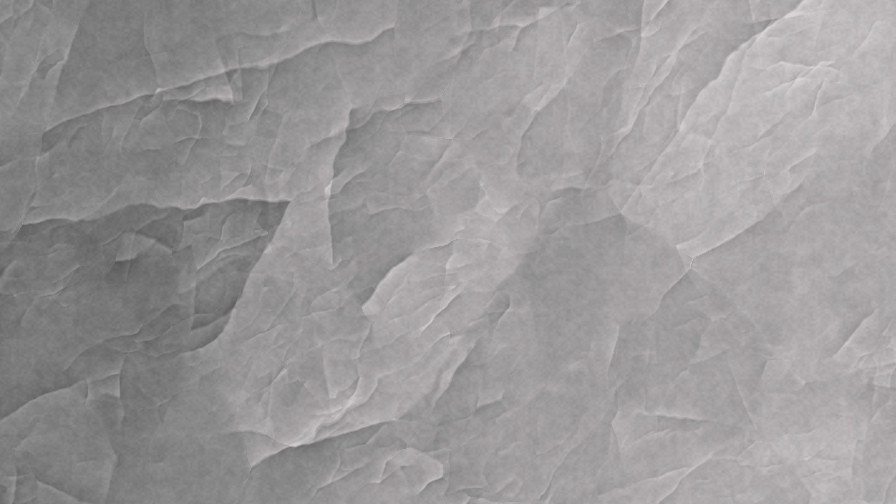
A WebGL 2 fragment shader for this texture:

```glsl
#version 300 es
precision highp float;
// Crumpled grey paper: tilted facets, sharp creases, fine wrinkles and fibre grain.

uniform vec2 u_resolution;
out vec4 fragColor;

float hash(vec2 p) {
  return fract(sin(dot(p, vec2(127.1, 311.7))) * 43758.5453);
}

vec2 hash2(vec2 p) {
  return vec2(hash(p), hash(p + 37.3));
}

float noise(vec2 p) {
  vec2 i = floor(p), f = fract(p);
  f = f * f * (3.0 - 2.0 * f);
  return mix(mix(hash(i), hash(i + vec2(1, 0)), f.x),
             mix(hash(i + vec2(0, 1)), hash(i + vec2(1, 1)), f.x), f.y);
}

float fbm(vec2 p) {
  float sum = 0.0, amp = 0.5;
  for (int i = 0; i < 4; i++) {
    sum += amp * noise(p);
    p = mat2(1.6, 1.2, -1.2, 1.6) * p + 7.1;
    amp *= 0.5;
  }
  return sum;
}

// Facet tone (x) and crease shading (y) of folds stretched along an angle.
// density holds the cells per canvas height along and across that angle.
vec2 folds(vec2 p, float angle, vec2 density, float seed) {
  float c = cos(angle), s = sin(angle);
  mat2 toCell = mat2(c * density.x, -s * density.y, s * density.x, c * density.y);
  p = toCell * p;
  float scale = sqrt(density.x * density.y);
  vec2 cell = floor(p), f = fract(p);
  vec2 nearest = vec2(0), nearestId = vec2(0);
  float best = 9.0;
  for (int y = -1; y <= 1; y++)
  for (int x = -1; x <= 1; x++) {
    vec2 o = vec2(x, y), id = cell + o + seed;
    vec2 r = o + 0.05 + 0.9 * hash2(id) - f;
    if (dot(r, r) < best) {
      best = dot(r, r);
      nearest = r;
      nearestId = id;
    }
  }
  float soft = 0.003 * scale;
  float tone = hash(nearestId + 5.7) - 0.5, weight = 1.0, crease = 0.0;
  for (int y = -2; y <= 2; y++)
  for (int x = -2; x <= 2; x++) {
    vec2 o = vec2(x, y), id = cell + o + seed;
    vec2 r = o + 0.05 + 0.9 * hash2(id) - f;
    vec2 across = r - nearest;
    if (dot(across, across) < 0.0001) continue;
    vec2 n = normalize(across);
    float d = max(dot(0.5 * (r + nearest), n), 0.0);
    float w = exp(-d / soft);
    tone += w * (hash(id + 5.7) - 0.5);
    weight += w;
    // Each shared edge is a ridge or a valley of its own strength.
    float pair = hash(id + nearestId);
    float strength = (pair < 0.5 ? -1.0 : 1.0) * pow(abs(2.0 * pair - 1.0), 1.2);
    strength *= smoothstep(0.2, 0.75, noise(p * 2.5 + pair * 50.0));
    float lit = dot(normalize(n * toCell), vec2(-0.62, 0.78));
    float narrow = exp(-d / (0.007 * scale));
    float profile = 0.6 * exp(-d / 0.13) + narrow;
    crease += strength * lit * profile * smoothstep(0.0, soft, d);
    crease += 0.3 * abs(strength) * narrow;
  }
  return vec2(tone / weight, crease);
}

void main() {
  vec2 uv = gl_FragCoord.xy / u_resolution;
  vec2 p = gl_FragCoord.xy / u_resolution.y;

  // Bend and roughen the folds.
  vec2 q = p + 0.12 * (vec2(noise(p * 3.0), noise(p * 3.0 + 19.0)) - 0.5);
  q += 0.045 * (vec2(fbm(p * 11.0), fbm(p * 11.0 + 43.0)) - 0.5);

  // Light falls off towards the left and the upper corner.
  float shade = mix(0.49, 0.7, smoothstep(-0.05, 0.95, uv.x + 0.12 * (0.5 - uv.y)));
  shade += 0.06 * (fbm(p * 2.3 + 3.0) - 0.47);

  // Folds from broad facets to small wrinkles.
  vec2 broad = folds(q, 0.75, vec2(1.7, 3.0), 11.0);
  vec2 upright = folds(q, 1.75, vec2(2.6, 4.8), 47.0);
  vec2 slanted = folds(q, 0.55, vec2(5.5, 10.0), 83.0);
  vec2 small = folds(q, 1.2, vec2(8.0, 14.0), 109.0);
  vec2 tiny = folds(q, 0.35, vec2(14.0, 25.0), 131.0);
  float crumple = smoothstep(0.35, 0.62, fbm(p * 4.0 + 61.0));
  shade += dot(broad, vec2(0.075, 0.1));
  shade += dot(upright, vec2(0.06, 0.1));
  shade += dot(slanted, vec2(0.035, 0.095)) * mix(0.45, 1.0, crumple);
  shade += dot(small, vec2(0.02, 0.075)) * mix(0.2, 1.0, crumple);
  shade += dot(tiny, vec2(0.012, 0.06)) * mix(0.15, 1.0, crumple);

  // Soft dents and paper grain.
  shade += 0.12 * (fbm(q * 11.0) - fbm(q * 11.0 + vec2(-0.13, 0.16)));
  shade += 0.03 * (noise(p * 80.0) - 0.5) + 0.04 * (noise(p * 200.0) - 0.5);

  // Brighter paper is slightly warm.
  shade = clamp(shade, 0.3, 0.84);
  float warmth = smoothstep(0.48, 0.72, shade);
  vec3 tint = vec3(0.008, -0.008, -0.004) * warmth;
  tint.r += 0.014 * (noise(p * 60.0 + 9.0) - 0.5) * warmth;
  fragColor = vec4(shade + tint, 1.0);
}
```
